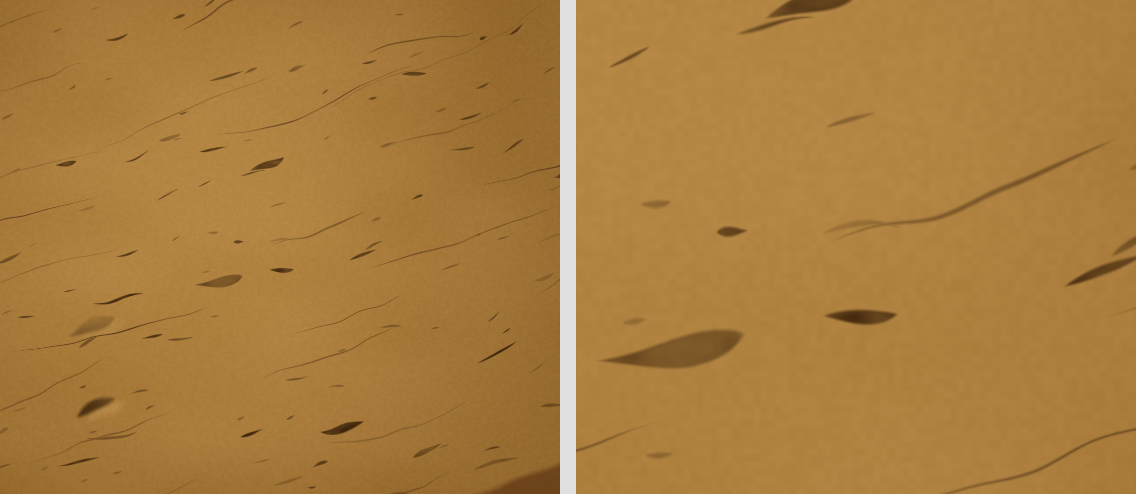
Left, the full canvas; right, a detail of the centre.
A Shadertoy shader for this texture:

```glsl
#define GRAIN_ANGLE 0.34
#define TILT_SPREAD 0.42
#define FLECK_DENSITY 0.78
#define SLIT_DENSITY 0.55
#define THREAD_DENSITY 0.85
#define SMUDGE_DENSITY 0.6
#define GRAIN_AMOUNT 0.022
#define PALE vec3(0.70, 0.52, 0.26)
#define DIM vec3(0.565, 0.395, 0.165)
#define INK vec3(0.23, 0.13, 0.035)
#define CORNER_BROWN vec3(0.40, 0.24, 0.09)

vec4 hash4(vec2 p) {
    vec4 q = fract(p.xyxy * vec4(0.1031, 0.1030, 0.0973, 0.1099));
    q += dot(q, q.wzxy + 33.33);
    return fract((q.xxyz + q.yzzw) * q.zywx);
}

float noise(vec2 p) {
    vec2 i = floor(p), f = fract(p);
    f = f * f * (3.0 - 2.0 * f);
    float low = mix(hash4(i).x, hash4(i + vec2(1, 0)).x, f.x);
    float high = mix(hash4(i + vec2(0, 1)).x, hash4(i + vec2(1, 1)).x, f.x);
    return mix(low, high, f.y);
}

mat2 rotation(float a) {
    float c = cos(a), s = sin(a);
    return mat2(c, -s, s, c);
}

// Scattered lens strokes, one per cell; sizes are half length and half width.
float strokes(vec2 p, vec2 cell, float density, vec2 minSize, vec2 maxSize,
              float tilt, float soft, float seed) {
    float ink = 0.0;
    vec2 base = floor(p / cell);
    for (int j = -1; j <= 1; j++)
    for (int i = -1; i <= 1; i++) {
        vec2 id = base + vec2(i, j);
        vec4 place = hash4(id + seed);
        vec4 form = hash4(id + seed + 57.3);
        if (place.z > density) continue;

        vec2 centre = (id + 0.5 + 0.75 * (place.xy - 0.5)) * cell;
        vec2 d = rotation((place.w - 0.5) * tilt) * (p - centre);
        vec2 size = mix(minSize, maxSize, form.xy * form.xy);
        float x = d.x / size.x;
        float skew = 1.4 * (form.z - 0.5);
        float bend = (form.w - 0.5) * 0.22 * size.x * x * x;
        float width = size.y * (1.0 - x * x) * (1.0 + skew * clamp(x, -1.0, 1.0));
        float body = smoothstep(soft, -soft, abs(d.y - bend) - width);
        body *= smoothstep(1.1, 0.85, abs(x));
        float strength = mix(0.3, 1.0, fract(form.x * 7.0 + form.w * 5.0));
        ink = max(ink, body * strength);
    }
    return ink;
}

void mainImage(out vec4 fragColor, in vec2 fragCoord) {
    vec2 uv = fragCoord / iResolution.y;
    float aspect = iResolution.x / iResolution.y;
    float soft = max(0.0016, 0.8 / iResolution.y);

    // Paper lit from the middle, with faint mottling and fine grain
    float falloff = length(uv - vec2(0.38 * aspect, 0.54));
    vec3 color = mix(PALE, DIM, smoothstep(0.05, 1.0, falloff));
    color += 0.03 * (noise(uv * vec2(5.0, 9.0)) - 0.5);
    color += GRAIN_AMOUNT * (noise(uv * 210.0) - 0.5);

    // Wavering frame along the grain
    vec2 p = rotation(GRAIN_ANGLE) * uv + 4.0;
    p.y += 0.035 * (noise(p * 5.0) - 0.5) + 0.009 * (noise(p * 21.0) - 0.5);

    // Soft shadowed hollows near the bottom, with pale rims
    float lowArea = smoothstep(0.42, 0.24, uv.y);
    vec2 hollowCell = vec2(0.32, 0.16);
    vec2 hollowMin = vec2(0.04, 0.009), hollowMax = vec2(0.065, 0.024);
    float hollow = strokes(p, hollowCell, SMUDGE_DENSITY, hollowMin, hollowMax, 0.3, 0.006, 11.0);
    float rim = strokes(p + vec2(-0.02, 0.014), hollowCell, SMUDGE_DENSITY,
                        hollowMin, hollowMax, 0.3, 0.010, 11.0);
    color += 0.07 * rim * lowArea;
    float hollowInk = hollow * lowArea * (0.45 + 0.6 * noise(p * vec2(18.0, 45.0)));

    // Long faint threads, broken in places
    float thread = strokes(p, vec2(0.45, 0.12), THREAD_DENSITY,
                           vec2(0.10, 0.0008), vec2(0.27, 0.0018), 0.22, soft, 31.0);
    thread *= 0.35 + 0.6 * noise(p * vec2(14.0, 6.0));

    // Dark slits and short flecks
    float slit = strokes(p, vec2(0.20, 0.14), SLIT_DENSITY,
                         vec2(0.022, 0.0025), vec2(0.055, 0.0085), TILT_SPREAD, soft, 73.0);
    slit *= 0.7 + 0.4 * noise(p * vec2(60.0, 160.0));
    float fleck = strokes(p, vec2(0.12, 0.085), FLECK_DENSITY,
                          vec2(0.008, 0.0014), vec2(0.027, 0.0036), TILT_SPREAD, soft, 127.0);
    fleck *= 0.45 + 0.5 * noise(p * 30.0);

    float ink = max(max(hollowInk, thread), max(slit, fleck));
    color = mix(color, INK, clamp(ink, 0.0, 0.95));

    // Brown edge in the lower right corner
    float edge = uv.y - 0.36 * (uv.x - aspect) - 0.065 + 0.012 * (noise(uv * 14.0) - 0.5);
    color = mix(color, CORNER_BROWN, 0.85 * smoothstep(0.008, -0.012, edge));

    fragColor = vec4(color, 1.0);
}
```
